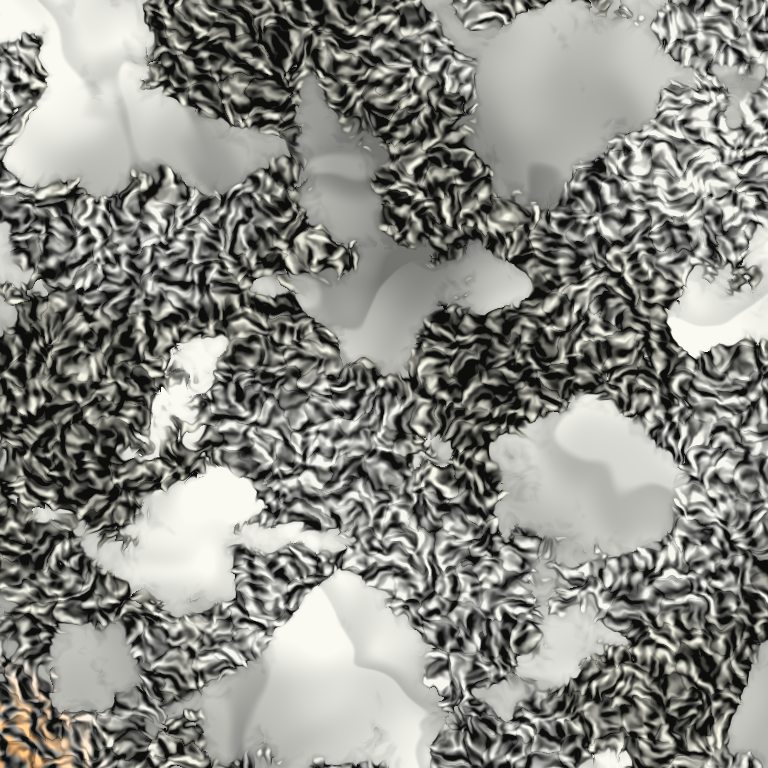
This texture is drawn by a WebGL 2 fragment shader. Its source:

```glsl
#version 300 es
precision highp float;

uniform vec2 u_resolution;
out vec4 outColor;

const float ROCK_SCALE = 10.5;     // frequency of the rock masses
const float ROCK_BIAS = 0.17;      // raises the share of rock
const float EDGE_SOFTNESS = 0.07;
const float FACET_SCALE = 27.0;
const float COARSE_SCALE = 21.0;
const float FINE_SCALE = 43.0;
const float STRAND_FREQUENCY = 10.5; // radians per cell
const float STRAND_SPREAD = 2.4;     // scatter of strand directions
const float ROCK_TONE = 0.50;
const float SNOW_TONE = 0.79;
const vec3 NEUTRAL = vec3(1.0, 1.0, 0.972);
const vec3 OLIVE = vec3(1.0, 1.0, 0.90);
const vec3 RUST = vec3(1.15, 0.80, 0.45);
const mat2 TURN = mat2(0.8, 0.6, -0.6, 0.8);

vec2 hash2(vec2 cell) {
  vec3 q = fract(cell.xyx * vec3(0.1031, 0.1030, 0.0973));
  q += dot(q, q.yzx + 33.33);
  return fract((q.xx + q.yz) * q.zy);
}

// Layered sines: a broad irregular field centred on zero.
float swell(vec2 p) {
  float sum = 0.0, amplitude = 1.0;
  for (int i = 0; i < 4; i++) {
    sum += amplitude * sin(p.x + sin(1.3 * p.y)) * cos(p.y + sin(1.1 * p.x));
    p = TURN * p * 1.8 + 2.3;
    amplitude *= 0.55;
  }
  return sum;
}

vec2 swell2(vec2 p) {
  return vec2(swell(p), swell(p.yx + 17.0));
}

// Short waves, one per cell, each with its own direction, blended together.
float strands(vec2 p, float flow) {
  vec2 cell = floor(p);
  float sum = 0.0, total = 0.0;
  for (int y = -1; y <= 1; y++) {
    for (int x = -1; x <= 1; x++) {
      vec2 id = cell + vec2(x, y);
      vec2 offset = p - id - hash2(id);
      vec2 seed = hash2(id + 71.0);
      float angle = flow + STRAND_SPREAD * (seed.x - 0.5);
      float wave = dot(offset, vec2(cos(angle), sin(angle)));
      float weight = exp(-6.0 * dot(offset, offset));
      sum += weight * sin(STRAND_FREQUENCY * wave + 6.283 * seed.y);
      total += weight;
    }
  }
  return sum / total;
}

// Cellular noise: x is the tone of the nearest facet, y the distance to a crack.
vec2 facets(vec2 p) {
  vec2 cell = floor(p);
  float nearest = 9.0, second = 9.0, tone = 0.0;
  for (int y = -1; y <= 1; y++) {
    for (int x = -1; x <= 1; x++) {
      vec2 id = cell + vec2(x, y);
      float d = length(p - id - hash2(id + 13.0));
      if (d < nearest) {
        second = nearest;
        nearest = d;
        tone = hash2(id + 37.0).x;
      } else {
        second = min(second, d);
      }
    }
  }
  return vec2(tone, second - nearest);
}

// Smooth snow with soft hollows and one-sided folds.
float snowTone(vec2 p) {
  vec2 q = p + 0.05 * swell2(p * 5.0);
  float fold = swell(q * 5.5 + 4.0);
  float crease = smoothstep(-0.04, 0.06, fold) * (1.0 - smoothstep(0.06, 0.6, fold));
  return SNOW_TONE + 0.19 * swell(q * 4.5 + 9.0) - 0.13 * crease;
}

void main() {
  vec2 p = gl_FragCoord.xy / u_resolution.y;

  // Crumpled surface detail
  vec2 bent = p + 0.007 * swell2(p * 38.0);
  float flow = 0.8 + 1.5 * swell(p * 6.0 + 3.0);
  float coarse = strands(bent * COARSE_SCALE, flow);
  float fine = strands(bent * FINE_SCALE + 5.0, flow + 0.5);
  vec2 facet = facets((bent + 0.004 * vec2(coarse, fine)) * FACET_SCALE);
  float crack = 1.0 - smoothstep(0.0, 0.2, facet.y);

  // Rock masses with ragged outlines
  vec2 drift = p + 0.035 * swell2(p * 7.0 + 1.0);
  float mass = swell(drift * ROCK_SCALE + 6.0) + ROCK_BIAS;
  mass += 0.10 * coarse + 0.06 * fine + 0.16 * (facet.x - 0.5);
  float cover = smoothstep(-EDGE_SOFTNESS, EDGE_SOFTNESS, mass);
  float rim = 1.0 - smoothstep(0.0, 0.3, mass);

  float region = swell(p * 5.0 + 21.0);
  float rock = ROCK_TONE + 0.34 * coarse + 0.27 * fine + 0.24 * (facet.x - 0.5);
  rock += 0.13 * region - 0.20 * crack - 0.14 * rim;
  rock = clamp(rock, 0.05, 0.97);

  // Snow shaded softly beside the rock
  float shade = smoothstep(-0.35, 0.0, mass);
  float snow = clamp(snowTone(p) - 0.08 * shade, 0.45, 0.98);

  // Tints: olive in dark rock, rust in one corner
  vec3 rockTint = mix(NEUTRAL, OLIVE, 0.5 * smoothstep(0.1, -0.6, region));
  float rust = (1.0 - smoothstep(0.03, 0.16, length(p))) * smoothstep(-0.5, 0.5, coarse);
  rockTint = mix(rockTint, RUST, 0.8 * rust);

  outColor = vec4(mix(snow * NEUTRAL, rock * rockTint, cover), 1.0);
}
```
